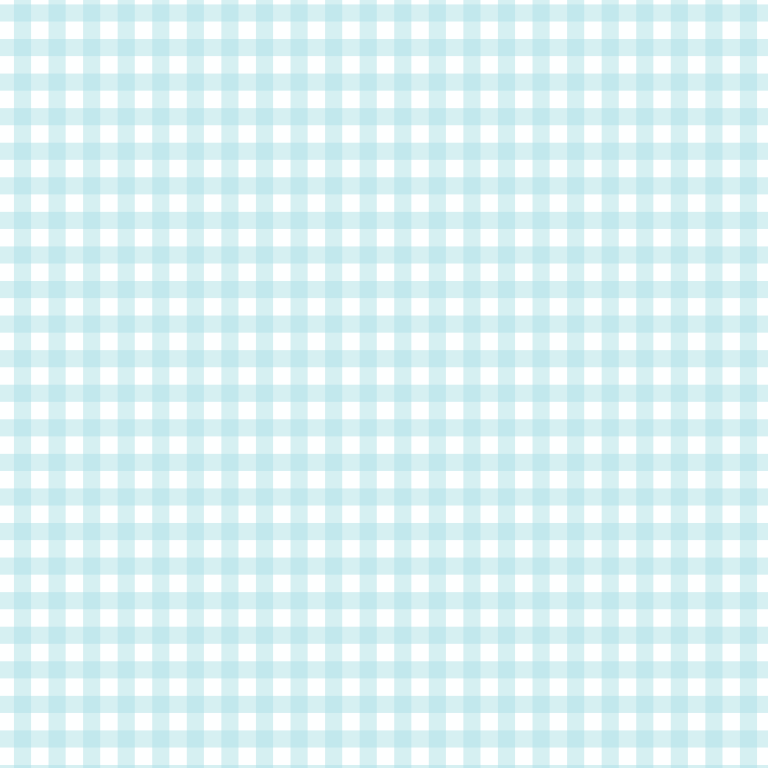
Write a WebGL 2 fragment shader that draws this pattern.

```glsl
#version 300 es
precision highp float;

uniform vec2 u_resolution;
out vec4 fragColor;

const float REPEATS = 22.215;                      // stripe periods across the canvas
const float STRIPE_WIDTH = 0.495;                  // fraction of one period
const vec2 STRIPE_CENTRE = vec2(0.0293, 0.9831);   // centre of one stripe per axis

const vec3 WHITE = vec3(0.995, 1.0, 1.0);
const vec3 PALE_AQUA = vec3(0.84, 0.94, 0.95);
const vec3 DEEP_AQUA = vec3(0.76, 0.91, 0.93);

// Coverage of a repeating stripe centred on whole numbers
float stripe(float position, float width, float softness) {
    float fromCentre = abs(fract(position + 0.5) - 0.5);
    return clamp((0.5 * width - fromCentre) / softness + 0.5, 0.0, 1.0);
}

// Blend by the number of overlapping stripes
vec3 gingham(float vertical, float horizontal) {
    vec3 offStripe = mix(WHITE, PALE_AQUA, horizontal);
    vec3 onStripe = mix(PALE_AQUA, DEEP_AQUA, horizontal);
    return mix(offStripe, onStripe, vertical);
}

void main() {
    float canvasSize = min(u_resolution.x, u_resolution.y);
    vec2 uv = gl_FragCoord.xy / canvasSize;
    vec2 cell = (uv - STRIPE_CENTRE) * REPEATS;

    // One pixel of edge smoothing, in stripe periods
    float softness = REPEATS / canvasSize;
    float vertical = stripe(cell.x, STRIPE_WIDTH, softness);
    float horizontal = stripe(cell.y, STRIPE_WIDTH, softness);

    fragColor = vec4(gingham(vertical, horizontal), 1.0);
}
```
